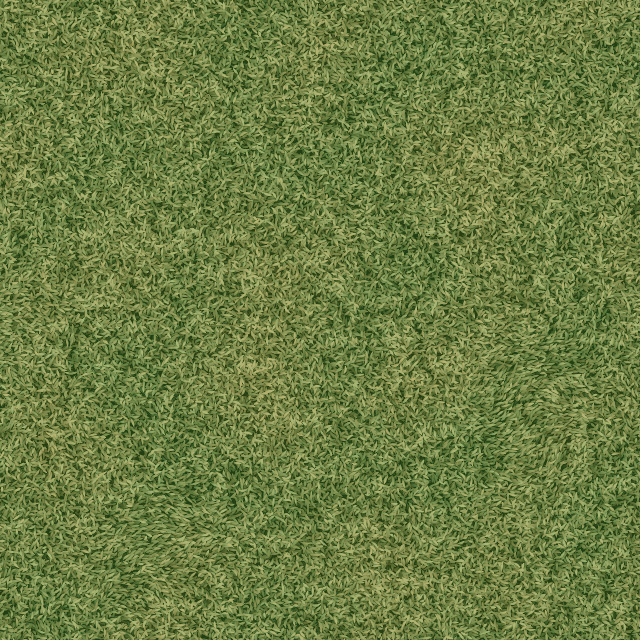
Give the GLSL for this texture, as a Shadertoy shader.

```glsl
// Dense short lawn seen from above: layers of small curved blades, scattered
// one per grid cell and painted from dark soil green up to pale tips.
// Gradient noise clumps the blades, combs some areas and varies the tone.

#define CELLS 110.0        // grid cells across the canvas
#define LAYERS 6           // blade layers, bottom to top
#define BLADE_WIDTH 0.20   // half width, in cells
#define BLADE_LEAN 0.25    // mean direction, in radians
#define CLUMP_SCALE 48.0   // tufts across the canvas
#define CLUMP_DEPTH 0.36   // tone change between tufts and gaps
#define TONE_JITTER 0.34   // tone change from blade to blade
#define SHADOW 0.12        // darkening around each blade
#define DARK_GREEN vec3(0.17, 0.27, 0.09)
#define MID_GREEN vec3(0.38, 0.455, 0.22)
#define PALE_GREEN vec3(0.62, 0.66, 0.41)

vec4 hash4(vec2 p) {
    vec4 q = fract(p.xyxy * vec4(0.1031, 0.1030, 0.0973, 0.1099));
    q += dot(q, q.wzxy + 33.33);
    return fract((q.xxyz + q.yzzw) * q.zywx);
}

float gradientDot(vec2 corner, vec2 offset) {
    float angle = 6.2832 * hash4(corner + 71.0).x;
    return dot(vec2(cos(angle), sin(angle)), offset);
}

float gradientNoise(vec2 p) {
    vec2 i = floor(p), f = fract(p);
    vec2 u = f * f * f * (f * (f * 6.0 - 15.0) + 10.0);
    vec2 e = vec2(1.0, 0.0);
    float low = mix(gradientDot(i, f), gradientDot(i + e, f - e), u.x);
    float high = mix(gradientDot(i + e.yx, f - e.yx),
                     gradientDot(i + e.xx, f - e.xx), u.x);
    return mix(low, high, u.y);
}

// Signed distance (approximate) to a tapered, bent blade along the x axis
float bladeDistance(vec2 p, float halfLength, float bend) {
    float along = p.x / halfLength;
    float taper = 1.0 - along * along;
    return abs(p.y + bend * taper) - BLADE_WIDTH * taper;
}

void mainImage(out vec4 fragColor, in vec2 fragCoord) {
    vec2 uv = fragCoord / iResolution.y;
    float pixel = CELLS / iResolution.y;

    // Local growth: direction, how combed the blades lie, and tufts
    float flow = BLADE_LEAN + 1.6 * gradientNoise(uv * 9.0 + 5.0);
    float combed = smoothstep(0.05, 0.4, gradientNoise(uv * 3.0 + 17.0));
    float spread = mix(3.0, 1.1, combed);
    float clump = gradientNoise(uv * CLUMP_SCALE)
                + 0.5 * gradientNoise(uv * CLUMP_SCALE * 0.45 + 31.0);
    float patches = gradientNoise(uv * 6.0 + 43.0);

    // Ground between the blades
    float tone = 0.1 + 0.25 * gradientNoise(uv * CELLS * 0.8);
    float hue = 0.0;

    for (int layer = 0; layer < LAYERS; layer++) {
        float height = float(layer) / float(LAYERS - 1);
        vec2 grid = uv * CELLS + float(layer) * vec2(37.37, 61.73);
        vec2 home = floor(grid);
        for (int y = -1; y <= 1; y++)
        for (int x = -1; x <= 1; x++) {
            vec2 cell = home + vec2(x, y);
            vec4 place = hash4(cell + float(layer) * 13.0);
            vec4 look = hash4(cell + float(layer) * 29.0 + 151.0);

            float angle = flow + spread * (place.z + place.w - 1.0);
            vec2 axis = vec2(cos(angle), sin(angle));
            vec2 d = grid - cell - place.xy;
            vec2 p = vec2(dot(d, axis), dot(d, vec2(-axis.y, axis.x)));

            float halfLength = mix(0.45, 0.9, look.x);
            float dist = bladeDistance(p, halfLength, 0.4 * (look.y - 0.5));
            float inside = step(abs(p.x), halfLength);
            float cover = inside * clamp(0.5 - dist / pixel, 0.0, 1.0);
            float shade = inside * (1.0 - smoothstep(0.0, 0.25, dist));

            float bladeTone = mix(0.2, 0.92, height)
                            + TONE_JITTER * (look.z - 0.5)
                            + 0.12 * p.x / halfLength;
            tone = mix(tone - SHADOW * shade * (1.0 - cover), bladeTone, cover);
            hue = mix(hue, look.w - 0.5, cover);
        }
    }

    // Tufts, broad patches and the three-step colour ramp
    tone += CLUMP_DEPTH * clump + 0.1 * patches;
    tone = clamp(tone, -0.08, 1.12);
    vec3 color = tone < 0.5 ? mix(DARK_GREEN, MID_GREEN, tone * 2.0)
                            : mix(MID_GREEN, PALE_GREEN, tone * 2.0 - 1.0);
    color += vec3(0.05, -0.01, -0.01) * (hue + 0.6 * patches);
    fragColor = vec4(color, 1.0);
}
```
